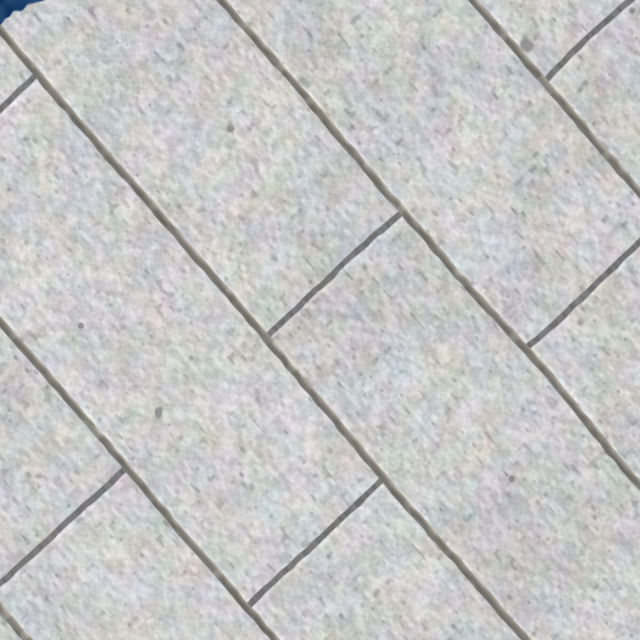
A Shadertoy shader for this texture:

```glsl
// Diagonal paving of long pale granite slabs laid in a staggered bond.
// Slab axes are a rotated frame: joints come from distances to a shifted grid,
// stone from layered value noise, stains from a hashed scatter of cells.

float hash(vec2 p) {
    return fract(sin(dot(p, vec2(127.1, 311.7))) * 43758.5453);
}

float noise(vec2 p) {
    vec2 i = floor(p), f = fract(p);
    f = f * f * (3.0 - 2.0 * f);
    return mix(mix(hash(i), hash(i + vec2(1, 0)), f.x),
               mix(hash(i + vec2(0, 1)), hash(i + vec2(1, 1)), f.x), f.y);
}

// Speckled granite: s is in slab axes, tone is the offset of one slab.
vec3 granite(vec2 s, float tone) {
    float value = 0.79 + tone;
    value += 0.13 * (noise(s * vec2(150.0, 85.0)) - 0.5);
    value += 0.08 * (noise(s * vec2(240.0, 190.0) + 31.0) - 0.5);
    value += 0.05 * (noise(s * 9.0 + 7.0) - 0.5);
    value -= 0.11 * smoothstep(0.76, 0.97, noise(s * vec2(115.0, 75.0) + 53.0));
    vec3 tint = vec3(noise(s * 34.0 + 11.0), noise(s * 34.0 + 67.0), noise(s * 30.0 + 93.0));
    return value + 0.008 + 0.055 * (tint - 0.5) * vec3(1.0, 0.5, 1.1);
}

// Scattered round stains, mostly dark: x is coverage, y is brightness.
vec2 stains(vec2 p) {
    vec2 result = vec2(0.0, 0.5);
    vec2 cell = floor(p * 6.0);
    for (int y = -1; y <= 1; y++)
    for (int x = -1; x <= 1; x++) {
        vec2 id = cell + vec2(x, y);
        if (hash(id + 4.3) > 0.24) continue;
        vec2 center = (id + vec2(hash(id + 1.7), hash(id + 8.1))) / 6.0;
        float radius = mix(0.004, 0.012, hash(id + 2.9));
        float edge = length(p - center) + 0.005 * (noise(p * 110.0) - 0.5);
        float cover = 0.8 * (1.0 - smoothstep(radius * 0.55, radius * 1.2, edge));
        if (cover > result.x) result = vec2(cover, hash(id + 6.2) < 0.25 ? 0.9 : 0.52);
    }
    return result;
}

void mainImage(out vec4 fragColor, in vec2 fragCoord) {
    vec2 p = fragCoord / iResolution.y;
    p.y = 1.0 - p.y;
    float soft = max(0.0018, 0.8 / iResolution.y);

    // Slab axes: x across the strips, y along them with a slight skew.
    vec2 s = vec2(dot(p, vec2(0.756, -0.6546)), dot(p, vec2(0.6546, 0.756)));
    s.y += 0.034 * s.x;
    vec2 size = vec2(0.2956, 0.8333);
    vec2 wobble = 0.007 * (vec2(noise(s * 5.0), noise(s * 6.0 + 40.0)) - 0.5)
                + 0.0025 * (vec2(noise(s * 55.0), noise(s * 55.0 + 20.0)) - 0.5);

    // Alternate strips slide along their length.
    vec2 grid = s + wobble + vec2(0.0339, 0.0);
    float strip = floor(grid.x / size.x);
    grid.y -= mix(0.6706, 0.125, mod(strip, 2.0));
    vec2 slab = floor(grid / size);
    vec2 gap = (fract(grid / size + 0.5) - 0.5) * size;   // signed distance to joints

    vec3 color = granite(s, 0.018 * (hash(slab + 3.0) - 0.5));
    vec2 stain = stains(p);
    color = mix(color, vec3(stain.y), stain.x);

    // Pale worn arrises beside the joints.
    vec2 rim = exp(-pow((gap - vec2(0.0085, 0.008)) / 0.003, vec2(2.0)));
    color += 0.05 * max(rim.x, rim.y);

    // Cross joints are grey, long joints browner and lit on one side.
    float grit = 0.10 * (noise(s * vec2(180.0, 70.0) + 17.0) - 0.5);
    float crossJoint = 1.0 - smoothstep(0.0048 - soft, 0.0048 + soft, abs(gap.y));
    color = mix(color, vec3(0.46, 0.46, 0.465) + grit, crossJoint);
    float lit = smoothstep(-0.001, 0.006, gap.x);
    vec3 mortar = mix(vec3(0.46, 0.45, 0.43), vec3(0.64, 0.61, 0.56), lit);
    mortar += grit + 0.09 * smoothstep(0.7, 0.95, noise(s * 45.0 + 5.0));
    float longJoint = 1.0 - smoothstep(0.0058 - soft, 0.0058 + soft, abs(gap.x));
    color = mix(color, mortar, longJoint);

    // Blue scrap in the upper left corner, with a ragged edge.
    float scrap = p.x * 0.5 + p.y * 0.87 - 0.03 + 0.012 * (noise(p * 90.0) - 0.5);
    vec3 blue = vec3(0.10, 0.24, 0.40) + 0.12 * (noise(p * 70.0 + 9.0) - 0.5);
    color = mix(blue, color, smoothstep(-0.004, 0.004, scrap));

    fragColor = vec4(clamp(color, 0.0, 1.0), 1.0);
}
```
